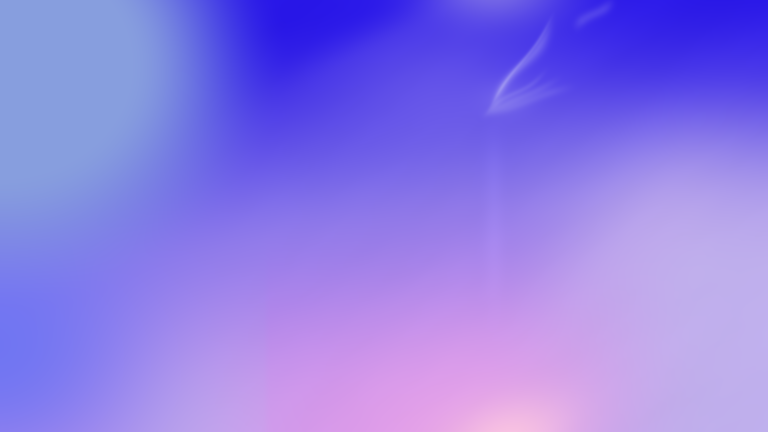
Reproduce this background procedurally as a Shadertoy shader.

```glsl
const vec3 ORCHID     = vec3(0.79, 0.58, 0.92);
const vec3 PERIWINKLE = vec3(0.51, 0.45, 0.91);
const vec3 INDIGO     = vec3(0.16, 0.09, 0.91);
const vec3 SKY        = vec3(0.53, 0.62, 0.87);
const vec3 CORNFLOWER = vec3(0.44, 0.46, 0.95);
const vec3 LAVENDER   = vec3(0.79, 0.69, 0.92);
const vec3 LILAC      = vec3(0.75, 0.69, 0.93);
const vec3 ROSE       = vec3(0.92, 0.64, 0.90);
const vec3 PEACH      = vec3(1.00, 0.80, 0.88);
const vec3 WISP       = vec3(0.72, 0.70, 0.96);

const float WIDTH        = 16.0 / 9.0; // canvas width in units of its height
const float LEFT_TILT    = 0.30;       // lowers the blue on the left
const float STREAK_LEVEL = 0.025;
const float BEAM_X       = 0.643;
const float FOLD_X       = 0.347;

float hash(vec2 p) {
    p = fract(p * vec2(0.1031, 0.1173));
    p += dot(p, p.yx + 33.33);
    return fract((p.x + p.y) * p.x * 17.0);
}

float noise(vec2 p) {
    vec2 i = floor(p), f = fract(p);
    f = f * f * (3.0 - 2.0 * f);
    return mix(mix(hash(i), hash(i + vec2(1, 0)), f.x),
               mix(hash(i + vec2(0, 1)), hash(i + vec2(1, 1)), f.x), f.y);
}

float fbm(vec2 p) {
    float sum = 0.0, gain = 0.5;
    for (int i = 0; i < 4; i++) {
        sum += gain * noise(p);
        p = 2.03 * p + 7.1;
        gain *= 0.5;
    }
    return sum;
}

float glow(vec2 p, vec2 center, vec2 radius) {
    vec2 d = (p - center) / radius;
    return exp(-dot(d, d));
}

// Soft thread from a to b, bowed sideways and fading at both ends
float strand(vec2 p, vec2 a, vec2 b, float bend, float width) {
    vec2 axis = b - a;
    float len = length(axis);
    vec2 dir = axis / len, q = p - a;
    float t = dot(q, dir) / len;
    float side = dot(q, vec2(-dir.y, dir.x)) - bend * sin(6.28 * t);
    float fade = smoothstep(-0.1, 0.25, t) * (1.0 - smoothstep(0.7, 1.1, t));
    return fade * exp(-side * side / (width * width));
}

vec3 backdrop(vec2 uv) {
    // Vertical sweep from orchid to indigo
    float height = uv.y + LEFT_TILT * max(0.6 - uv.x, 0.0);
    vec3 color = mix(ORCHID, PERIWINKLE, smoothstep(0.1, 0.7, height));
    color = mix(color, INDIGO, smoothstep(0.5, 1.05, height));

    // Violet veil with a diagonal upper edge, and the haze at the top
    float edge = smoothstep(-0.06, 0.05, 0.85 + 0.95 * (uv.x - 0.4) - uv.y);
    color = mix(color, PERIWINKLE, 0.4 * edge * glow(uv, vec2(0.56, 0.82), vec2(0.15, 0.17)));
    color = mix(color, vec3(0.55, 0.5, 0.9), 0.8 * glow(uv, vec2(0.645, 1.03), vec2(0.09, 0.09)));

    // Pale right side
    float right = smoothstep(0.62, 0.92, uv.x) * (1.0 - smoothstep(0.35, 0.85, uv.y));
    color = mix(color, LILAC, right);
    vec2 ray = vec2(uv.x - 0.35 * (uv.y - 0.45), uv.y);
    color = mix(color, LAVENDER, 0.3 * glow(ray, vec2(0.83, 0.4), vec2(0.08, 0.25)));

    // Left side
    color = mix(color, LAVENDER, 0.8 * glow(uv, vec2(0.24, -0.02), vec2(0.13, 0.24)));
    color = mix(color, CORNFLOWER, glow(uv, vec2(-0.01, 0.2), vec2(0.22, 0.35)));
    float skyDistance = length((uv - vec2(0.0, 0.85)) / vec2(0.33, 0.5));
    color = mix(color, SKY, 1.0 - smoothstep(0.5, 1.15, skyDistance));

    // Warm light along the bottom
    vec2 lean = vec2(uv.x - 0.3 * uv.y, uv.y);
    color = mix(color, ROSE, 0.7 * glow(lean, vec2(0.58, 0.0), vec2(0.19, 0.23)));
    return mix(color, PEACH, 0.8 * glow(lean, vec2(0.665, -0.02), vec2(0.08, 0.1)));
}

float wisps(vec2 p) {
    float light = 0.0;
    for (int i = 0; i < 3; i++) {
        float k = float(i);
        // Rising thread and the plume that spreads from its foot
        light += 0.2 * strand(p, vec2(1.135 + 0.004 * k, 0.75), vec2(1.277, 0.96 - 0.008 * k),
                              0.005 + 0.003 * k, 0.004 + 0.004 * k);
        light += 0.16 * strand(p, vec2(1.125, 0.735), vec2(1.262 + 0.03 * k, 0.835 - 0.018 * k),
                               0.006 - 0.004 * k, 0.006 + 0.002 * k);
    }
    light += 0.2 * strand(p, vec2(1.33, 0.935), vec2(1.42, 1.0), 0.004, 0.012);
    return light + 0.15 * glow(p, vec2(1.17, 0.77), vec2(0.06, 0.04));
}

void mainImage(out vec4 fragColor, in vec2 fragCoord) {
    vec2 uv = fragCoord / iResolution.xy;
    vec2 p = uv * vec2(WIDTH, 1.0);
    vec3 color = backdrop(uv);

    // Faint diagonal streaks
    vec2 along = vec2(0.8 * p.x + 0.6 * p.y, 0.8 * p.y - 0.6 * p.x);
    color += STREAK_LEVEL * (fbm(along * vec2(3.0, 9.0)) - 0.47) * smoothstep(0.2, 0.4, uv.x);

    // Vertical beam and fold
    float beam = smoothstep(0.2, 0.45, uv.y) * (1.0 - smoothstep(0.6, 0.75, uv.y));
    color += 0.02 * beam * glow(uv, vec2(BEAM_X, uv.y), vec2(0.012, 1.0));
    float fold = smoothstep(FOLD_X - 0.006, FOLD_X + 0.006, uv.x) * exp(-8.0 * max(uv.x - FOLD_X, 0.0));
    color += vec3(0.015, -0.015, 0.0) * fold * (1.0 - smoothstep(0.2, 0.5, uv.y));

    color = mix(color, WISP, min(wisps(p), 0.8));
    fragColor = vec4(clamp(color, 0.0, 1.0), 1.0);
}
```
